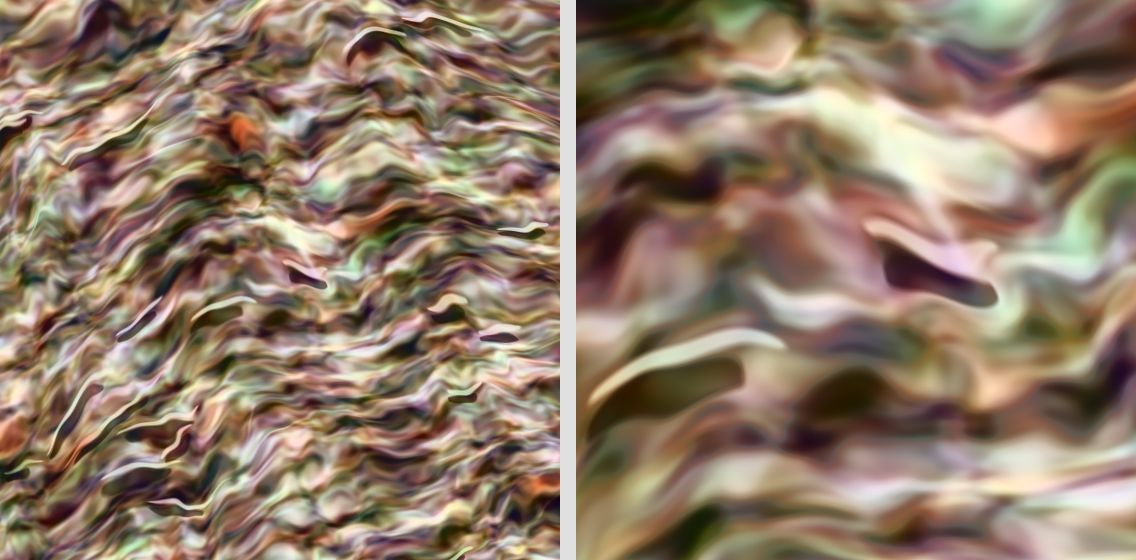
Left: the whole. Right: its middle third, enlarged.
Reproduce this texture procedurally as a Shadertoy shader.

```glsl
const int STRANDS = 20;
const int RUST_SPOTS = 6;
const float CONTRAST = 1.02;
const float TONE_SHIFT = -0.02;
const float WARM_COOL = 0.045;
const float GREEN_PURPLE = 0.032;
const vec3 RUST = vec3(0.98, 0.56, 0.30);
const vec3 MOSS = vec3(0.74, 0.98, 0.76);

// Tones from shadow to highlight, with the area quantile of each
const vec3 TONES[8] = vec3[8](
    vec3(0.09, 0.05, 0.05), vec3(0.27, 0.18, 0.13), vec3(0.40, 0.33, 0.28),
    vec3(0.51, 0.37, 0.29), vec3(0.60, 0.51, 0.43), vec3(0.74, 0.65, 0.57),
    vec3(0.87, 0.83, 0.76), vec3(1.0, 0.98, 0.91));
const float QUANTILES[8] = float[8](0.0, 0.06, 0.17, 0.30, 0.50, 0.75, 0.92, 1.0);

vec2 hash2(vec2 p) {
    vec3 a = fract(vec3(p.xyx) * vec3(0.1031, 0.1030, 0.0973));
    a += dot(a, a.yzx + 33.33);
    return fract((a.xx + a.yz) * a.zy);
}

float slopeDot(vec2 cell, vec2 offset) {
    float angle = 6.2832 * hash2(cell + 200.0).x;
    return dot(vec2(cos(angle), sin(angle)), offset);
}

// Gradient noise scaled to about unit deviation
float noise(vec2 p) {
    vec2 i = floor(p), f = p - i;
    vec2 s = f * f * f * (f * (f * 6.0 - 15.0) + 10.0);
    float low = mix(slopeDot(i, f), slopeDot(i + vec2(1, 0), f - vec2(1, 0)), s.x);
    float high = mix(slopeDot(i + vec2(0, 1), f - vec2(0, 1)),
                     slopeDot(i + vec2(1, 1), f - vec2(1, 1)), s.x);
    return 4.7 * mix(low, high, s.y);
}

// Coordinates along and across the grain, steep at left and flatter at right
vec2 grainFlow(vec2 p) {
    float rise = 0.70 * p.x - 0.20 * p.x * p.x - 0.30 * p.x * p.x * p.y;
    return vec2(p.x + 0.35 * p.y, p.y - rise);
}

vec2 crinkle(vec2 q) {
    q += 0.015 * vec2(noise(q * 4.0 + 7.0), noise(q * 4.5 + 31.0));
    return q + 0.0045 * vec2(noise(q * 17.0 + 3.0), noise(q * 19.0 + 57.0));
}

// Fibres that cast a shadow on the layer just below them
float grainTone(vec2 q) {
    vec2 above = vec2(-0.006, 0.021);
    float patches = noise(q * vec2(4.5, 10.0) + 11.0);
    float clumps = noise(q * vec2(10.0, 23.0)) - 0.4 * noise((q + above) * vec2(10.0, 23.0));
    float fibres = noise(q * vec2(21.0, 46.0) + 19.0);
    float fuzz = noise(q * vec2(44.0, 80.0) + 43.0);
    float ridge = exp(-9.0 * pow(noise(q * vec2(8.0, 17.0) + 71.0), 2.0));
    ridge *= smoothstep(0.0, 1.4, noise(q * vec2(5.0, 8.0) + 90.0));
    return 0.48 * patches + 0.56 * clumps + 0.45 * fibres + 0.24 * fuzz + 0.8 * ridge - 0.08;
}

// Tapered, bent fibre centred on the origin
float strandMask(vec2 d, float halfLength, float halfWidth, float bend) {
    d.y += bend * d.x * d.x;
    float taper = 1.0 - pow(min(abs(d.x) / halfLength, 1.0), 2.0);
    float width = halfWidth * sqrt(taper);
    return smoothstep(0.003, -0.003, abs(d.y) - width) * smoothstep(0.0, 0.25, taper);
}

vec3 toneColor(float t) {
    vec3 color = TONES[0];
    for (int i = 1; i < 8; i++) {
        float k = clamp((t - QUANTILES[i - 1]) / (QUANTILES[i] - QUANTILES[i - 1]), 0.0, 1.0);
        color = mix(color, TONES[i], k);
    }
    return color;
}

void mainImage(out vec4 fragColor, in vec2 fragCoord) {
    vec2 p = fragCoord / iResolution.xy;
    vec2 q = crinkle(grainFlow(p));
    float tone = grainTone(q);

    // Pale loose strands and the dark gaps under them
    for (int i = 0; i < STRANDS; i++) {
        vec2 place = hash2(vec2(float(i) + 0.5, 4.7));
        vec2 shape = hash2(vec2(float(i) + 0.5, 23.1));
        float turn = 0.7 * (shape.x - 0.5);
        vec2 d = mat2(cos(turn), -sin(turn), sin(turn), cos(turn)) * (q - grainFlow(place));
        float halfLength = mix(0.045, 0.13, shape.y * shape.y);
        float bend = 5.0 * (fract(shape.x * 7.0) - 0.5);
        float gap = strandMask(d + vec2(0.012, 0.017), halfLength * 0.8, 0.011, bend);
        float strand = strandMask(d, halfLength, mix(0.004, 0.0075, place.x), bend);
        tone = mix(tone, -1.9 + 0.3 * tone, 0.75 * gap);
        tone = mix(tone, 1.75 + 0.3 * tone, 0.9 * strand);
    }

    // Rust spots, each resting on a mossy hollow
    float rust = 0.0, moss = 0.0;
    for (int i = 0; i < RUST_SPOTS; i++) {
        vec2 d = q - grainFlow(hash2(vec2(float(i) + 0.3, 61.9)));
        rust = max(rust, exp(-dot(d * vec2(17, 36), d * vec2(17, 36))));
        d.y += 0.045;
        moss = max(moss, exp(-dot(d * vec2(13, 42), d * vec2(13, 42))));
    }
    tone -= 1.4 * moss + 0.3 * rust;
    moss = max(moss, 0.6 * smoothstep(1.0, 2.2, noise(q * vec2(5.0, 11.0) + 120.0)));

    // Logistic curve spreads the tone evenly over the quantiles
    vec3 color = toneColor(1.0 / (1.0 + exp(-1.7 * (CONTRAST * tone + TONE_SHIFT))));

    // Colour flecks
    float warm = 0.7 * noise(q * vec2(9.0, 19.0) + 140.0) + 0.6 * noise(q * vec2(24.0, 42.0) + 160.0);
    float green = 0.7 * noise(q * vec2(8.0, 17.0) + 180.0) + 0.6 * noise(q * vec2(26.0, 45.0) + 210.0);
    color += WARM_COOL * warm * vec3(0.7, 0.0, -1.0);
    color += GREEN_PURPLE * green * vec3(-0.6, 0.8, -0.5);
    color *= mix(vec3(1.0), RUST, 0.85 * rust);
    color *= mix(vec3(1.0), MOSS, moss);
    fragColor = vec4(clamp(color, 0.0, 1.0), 1.0);
}
```
